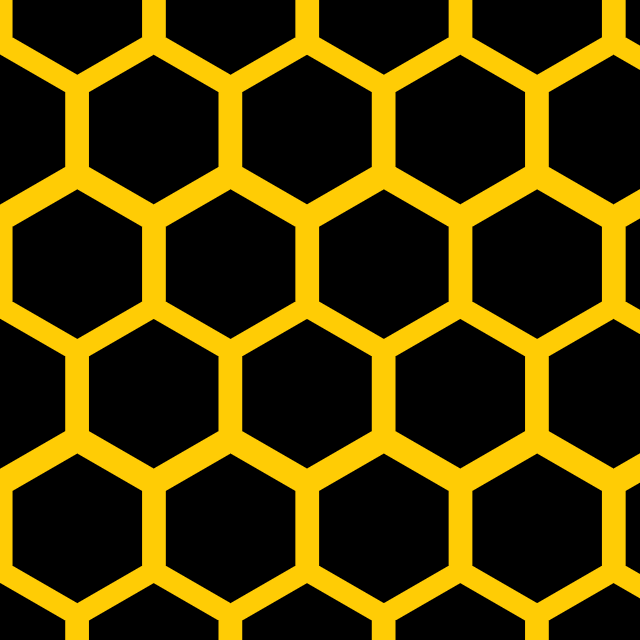
Reproduce this pattern procedurally as a Shadertoy shader.

```glsl
// Honeycomb: black pointy-top hexagons on a yellow ground.
// Two rectangular lattices of hexagon distances are merged; the second is
// set slightly off centre, so slanted walls alternate thick and thin.

// Signed distance to a hexagon with vertical sides, given its apothem.
float hexagon(vec2 p, float apothem) {
    p = abs(p);
    return max(p.x, dot(p, vec2(0.5, 0.866025))) - apothem;
}

// Distance to the nearest hexagon of a lattice with one cell at centre.
float hexLattice(vec2 p, vec2 centre) {
    vec2 pitch = vec2(0.2395, 0.4128);
    vec2 q = p - centre;
    return hexagon(q - pitch * round(q / pitch), 0.1012);
}

void mainImage(out vec4 fragColor, in vec2 fragCoord) {
    vec2 uv = fragCoord / iResolution.y;
    float pixel = 1.0 / iResolution.y;

    // Even and odd rows
    float d = min(hexLattice(uv, vec2(0.1208, 0.1745)),
                  hexLattice(uv, vec2(0.2402, 0.3848)));

    // Walls between the cells, with a one-pixel soft edge
    float wall = clamp(d / pixel + 0.5, 0.0, 1.0);
    fragColor = vec4(mix(vec3(0.0), vec3(1.0, 0.8, 0.02), wall), 1.0);
}
```
